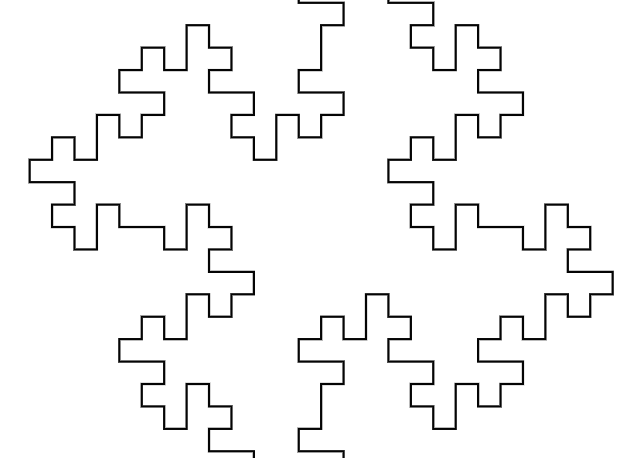
Reproduce this pattern procedurally as a Shadertoy shader.

```glsl
// Quadratic Koch island: a square whose sides are bent twice into right-angled steps.
#define CENTER vec2(0.5018, 0.5043)   // island centre, as a share of the canvas
#define STEP_SIZE 0.04896             // shortest step, in canvas heights
#define LINE_WIDTH 0.0049             // stroke width, in canvas heights
#define HALF_SIDE 8.0                 // half of the base square, in steps
#define INK vec3(0.015)
#define PAPER vec3(1.0)

// Corners of the stepped path that replaces a straight run of length 4
const vec2 PATH[9] = vec2[9](
    vec2(0, 0), vec2(1, 0), vec2(1, -1), vec2(2, -1), vec2(2, 0),
    vec2(2, 1), vec2(3, 1), vec2(3, 0), vec2(4, 0));

// Move p into the frame of path piece k: start at the origin, heading along +x
vec2 toPiece(vec2 p, int k, float size) {
    vec2 heading = PATH[k + 1] - PATH[k];
    vec2 v = p - PATH[k] * size;
    return vec2(dot(v, heading), heading.x * v.y - heading.y * v.x);
}

// Square-ended distance to a unit segment along +x, which keeps corners sharp
float segmentDistance(vec2 p) {
    return max(abs(p.x - 0.5) - 0.5, abs(p.y));
}

float islandDistance(vec2 p) {
    float nearest = 1.0;
    for (int side = 0; side < 4; side++) {
        vec2 onSide = p + vec2(HALF_SIDE, -HALF_SIDE);
        for (int i = 0; i < 8; i++) {
            vec2 onRun = toPiece(onSide, i, 4.0);
            // Skip runs that are too far away to matter
            if (abs(onRun.x - 2.0) > 3.0 || abs(onRun.y) > 2.0) continue;
            for (int j = 0; j < 8; j++)
                nearest = min(nearest, segmentDistance(toPiece(onRun, j, 1.0)));
        }
        p = vec2(-p.y, p.x);   // quarter turn to the next side
    }
    return nearest;
}

void mainImage(out vec4 fragColor, in vec2 fragCoord) {
    vec2 p = (fragCoord - CENTER * iResolution.xy) / (iResolution.y * STEP_SIZE);

    // Stroke with a one-pixel soft edge
    float edge = (0.5 * LINE_WIDTH - islandDistance(p) * STEP_SIZE) * iResolution.y;
    float stroke = clamp(edge + 0.5, 0.0, 1.0);

    fragColor = vec4(mix(PAPER, INK, stroke), 1.0);
}
```
